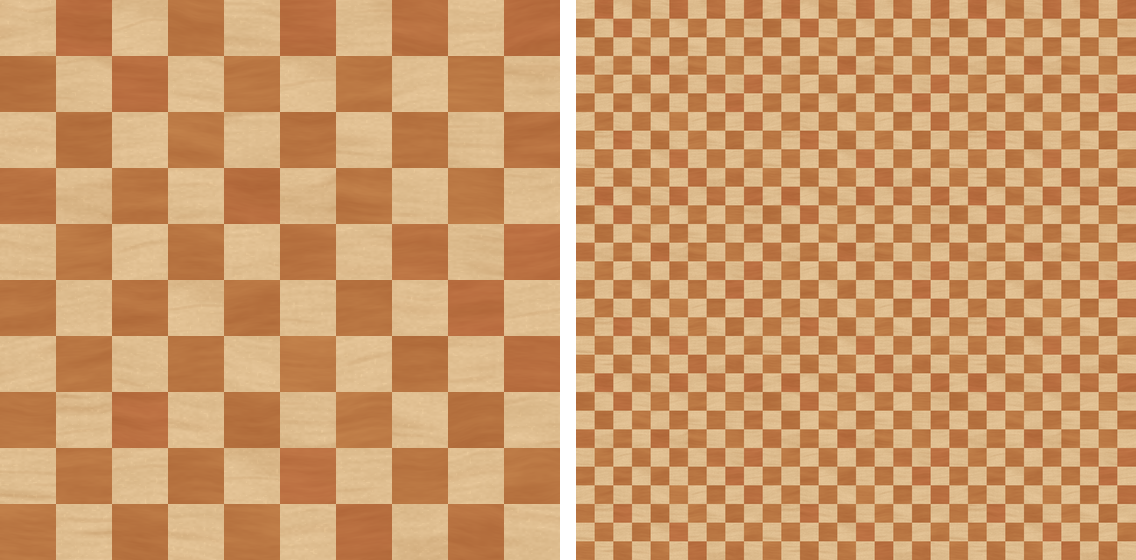
Left: one tile. Right: repeated 3 by 3.
This texture is drawn by a WebGL 2 fragment shader. Its source:

```glsl
#version 300 es
precision highp float;

uniform vec2 u_resolution;
out vec4 fragColor;

float hash(vec2 p) {
    return fract(sin(dot(p, vec2(127.1, 311.7))) * 43758.5453);
}

float noise(vec2 p) {
    vec2 i = floor(p);
    vec2 f = fract(p);
    f = f * f * (3.0 - 2.0 * f);
    return mix(mix(hash(i), hash(i + vec2(1, 0)), f.x),
               mix(hash(i + vec2(0, 1)), hash(i + vec2(1, 1)), f.x), f.y);
}

// Nearly horizontal fibres, tilted and gently bent differently in each block
vec2 grainSpace(vec2 p, vec2 cell) {
    float tilt = (hash(cell + 3.7) - 0.5) * 0.36;
    float bend = 0.16 * noise(vec2(p.x * 1.6, p.y * 1.2) + cell * 7.0);
    return vec2(p.x, p.y + tilt * p.x + bend) + floor(60.0 * hash(cell + 9.2));
}

vec3 darkWood(vec2 g, vec2 cell) {
    float band = noise(g * vec2(0.8, 3.5));
    float fibre = noise(g * vec2(1.8, 13.0));
    float pore = noise(g * vec2(8.0, 36.0));
    float tone = 0.45 * band + 0.3 * fibre + 0.13 * pore + 0.24 * hash(cell + 1.3);
    vec3 color = mix(vec3(0.67, 0.395, 0.21), vec3(0.765, 0.51, 0.295), tone);
    // A few blocks carry a redder heartwood
    float red = smoothstep(0.6, 1.0, hash(cell + 5.1)) * (0.4 + 0.6 * band);
    return color + red * vec3(0.0, -0.04, -0.012);
}

vec3 lightWood(vec2 p, vec2 g, vec2 cell) {
    float fibre = noise(g * vec2(1.5, 14.0));
    float fleck = noise(p * vec2(17.0, 27.0) + cell * 41.0);
    float shade = noise(g * vec2(0.9, 2.6));
    float tone = 0.4 * fibre + 0.32 * fleck + 0.28 * shade;
    vec3 color = mix(vec3(0.835, 0.7, 0.515), vec3(0.915, 0.79, 0.615), tone);
    // Thin growth lines and a broad tan streak
    float line = smoothstep(0.68, 0.95, noise(g * vec2(0.9, 9.0) + 17.0));
    float streak = smoothstep(0.6, 0.9, noise(g * vec2(0.7, 4.5) + 31.0));
    color -= (0.7 * line + 0.6 * streak) * vec3(0.035, 0.05, 0.055);
    // Sparse pale glints
    float glint = smoothstep(0.78, 1.0, noise(p * vec2(20.0, 26.0) + cell * 53.0));
    return color + glint * vec3(0.03, 0.03, 0.025);
}

void main() {
    // Ten by ten blocks, dark at the lower left
    vec2 board = gl_FragCoord.xy / u_resolution * 10.0;
    vec2 cell = floor(board);
    vec2 p = fract(board);
    vec2 g = grainSpace(p, cell);

    // Signed checker with edges softened over one pixel
    vec2 pixel = 10.0 / u_resolution;
    vec2 toEdge = 0.5 - abs(p - 0.5);
    vec2 side = (1.0 - 2.0 * mod(cell, 2.0)) * clamp(toEdge / (0.5 * pixel), 0.0, 1.0);
    float lightness = 0.5 - 0.5 * side.x * side.y;

    vec3 color = mix(darkWood(g, cell), lightWood(p, g, cell), lightness);
    fragColor = vec4(color, 1.0);
}
```
